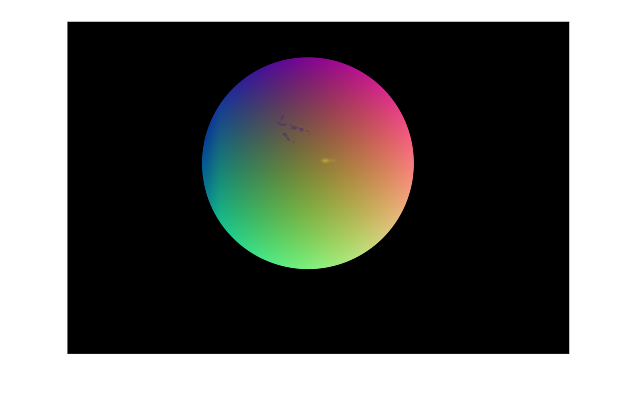
This texture map is drawn by a Shadertoy shader. Its source:

```glsl
// Draws a texture map: a normal-coloured disc on a black panel with a white margin.

const vec2 PANEL_CENTER = vec2(0.792, 0.533);
const vec2 PANEL_HALF = vec2(0.6242, 0.4131);
const vec2 DISC_CENTER = vec2(0.766, 0.594);
const float DISC_RADIUS = 0.2635;
const vec3 SCRATCH_COLOR = vec3(0.30, 0.18, 0.38);
const vec3 GLINT_COLOR = vec3(0.80, 0.70, 0.22);

float hash(vec2 p) {
    vec3 q = fract(vec3(p.xyx) * 0.1031);
    q += dot(q, q.yzx + 33.33);
    return fract((q.x + q.y) * q.z);
}

float noise(vec2 p) {
    vec2 i = floor(p);
    vec2 f = fract(p);
    f = f * f * (3.0 - 2.0 * f);
    return mix(mix(hash(i), hash(i + vec2(1, 0)), f.x),
               mix(hash(i + vec2(0, 1)), hash(i + vec2(1, 1)), f.x), f.y);
}

float boxDistance(vec2 p, vec2 halfSize) {
    vec2 d = abs(p) - halfSize;
    return length(max(d, 0.0)) + min(max(d.x, d.y), 0.0);
}

float segmentDistance(vec2 p, vec2 a, vec2 b) {
    vec2 ab = b - a;
    return length(p - a - ab * clamp(dot(p - a, ab) / dot(ab, ab), 0.0, 1.0));
}

float coverage(float dist, float pixel) {
    return 1.0 - smoothstep(-0.5 * pixel, 0.5 * pixel, dist);
}

float scratch(vec2 p, vec2 a, vec2 b, float width) {
    return 1.0 - smoothstep(0.3 * width, width, segmentDistance(p, a, b));
}

float glint(vec2 p, vec2 center, vec2 size) {
    vec2 q = (p - center) / size;
    return exp(-dot(q, q));
}

// Red follows x, green follows -y, blue grows towards the rim.
vec3 normalColor(vec2 n) {
    float red = 0.49 + 0.48 * n.x;
    float green = 0.48 - 0.46 * n.y - 0.13 * smoothstep(0.8, 1.0, -n.x);
    float blue = 0.23 + 0.31 * dot(n, n) + 0.04 * (n.y - n.x);
    return clamp(vec3(red, green, blue), 0.0, 1.0);
}

vec3 discColor(vec2 n) {
    vec3 color = normalColor(n);

    // Faint broken scratches
    vec2 wobble = 0.025 * (vec2(noise(n * 24.0), noise(n * 24.0 + 50.0)) - 0.5);
    vec2 q = n + wobble;
    float marks = scratch(q, vec2(-0.31, 0.39), vec2(0.02, 0.28), 0.022);
    marks = max(marks, scratch(q, vec2(-0.27, 0.39), vec2(-0.18, 0.52), 0.016));
    marks = max(marks, scratch(q, vec2(-0.22, 0.27), vec2(-0.14, 0.20), 0.018));
    marks *= smoothstep(0.2, 0.6, noise(n * 32.0 + 9.0));
    color = mix(color, SCRATCH_COLOR, 0.6 * marks);

    // Small glint with a fading tail
    float shine = glint(n, vec2(0.165, 0.024), vec2(0.032, 0.018));
    shine += 0.3 * glint(n, vec2(0.235, 0.026), vec2(0.03, 0.014));
    return mix(color, GLINT_COLOR, 0.75 * min(shine, 1.0));
}

void mainImage(out vec4 fragColor, in vec2 fragCoord) {
    vec2 p = fragCoord / iResolution.y;
    float pixel = 1.0 / iResolution.y;

    // Margin, panel, then disc
    vec3 color = vec3(1.0);
    color = mix(color, vec3(0.0), coverage(boxDistance(p - PANEL_CENTER, PANEL_HALF), pixel));
    vec2 offset = p - DISC_CENTER;
    color = mix(color, discColor(offset / DISC_RADIUS),
                coverage(length(offset) - DISC_RADIUS, pixel));

    fragColor = vec4(color, 1.0);
}
```
